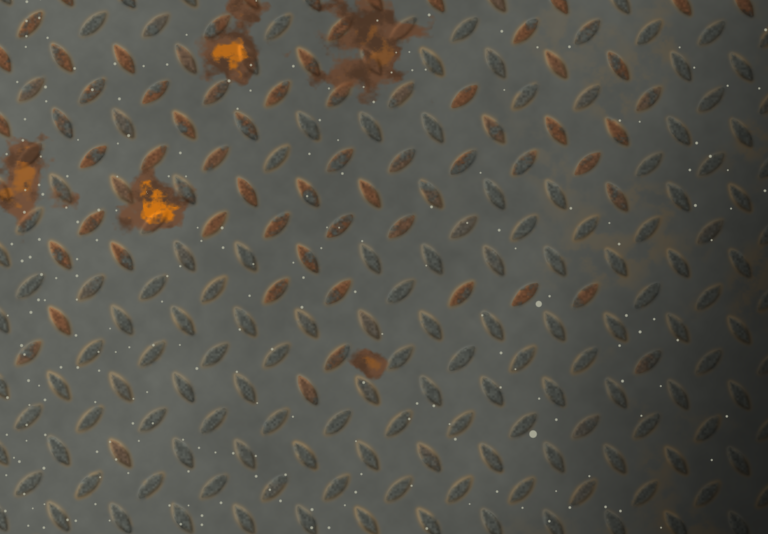
This texture is drawn by a WebGL 1 fragment shader. Its source:

```glsl
precision highp float;
uniform vec2 u_resolution;

#define PERIOD vec2(0.0805, 0.0855)
#define ORIGIN vec2(0.1215, 0.6628)
#define HALF_LENGTH 0.0195
#define HALF_WIDTH 0.0062
#define ROUNDING 0.0025
// stains: centre, radius, amount of bright orange
#define STAIN_TOP vec4(0.482, 0.640, 0.062, 0.25)
#define STAIN_CORNER vec4(0.306, 0.640, 0.052, 0.8)
#define STAIN_CORE vec4(0.204, 0.441, 0.046, 1.3)
#define STAIN_EDGE vec4(0.025, 0.467, 0.058, 0.4)
#define STAIN_LOW vec4(0.478, 0.227, 0.022, 0.4)

const vec3 STEEL = vec3(0.335, 0.342, 0.322);
const vec3 WORN_TOP = vec3(0.29, 0.30, 0.28);
const vec3 RUST = vec3(0.41, 0.265, 0.175);
const vec3 DARK_RUST = vec3(0.30, 0.19, 0.12);
const vec3 ORANGE = vec3(0.74, 0.42, 0.08);
const vec3 TAN = vec3(0.46, 0.385, 0.275);
const vec3 CHIP = vec3(0.70, 0.70, 0.62);

float hash(vec2 p) {
  return fract(sin(dot(p, vec2(127.1, 311.7))) * 43758.5453);
}

float noise(vec2 p) {
  vec2 i = floor(p), f = fract(p);
  f = f * f * (3.0 - 2.0 * f);
  return mix(mix(hash(i), hash(i + vec2(1, 0)), f.x),
             mix(hash(i + vec2(0, 1)), hash(i + vec2(1, 1)), f.x), f.y);
}

float fbm(vec2 p) {
  float sum = 0.0, amp = 0.5;
  for (int i = 0; i < 4; i++) {
    sum += amp * noise(p);
    p = p * 2.03 + 17.3;
    amp *= 0.5;
  }
  return sum / 0.9375;
}

// rounded lens lying along x
float lensDistance(vec2 p) {
  float radius = (HALF_LENGTH * HALF_LENGTH + HALF_WIDTH * HALF_WIDTH) / (2.0 * HALF_WIDTH);
  float drop = radius - HALF_WIDTH;
  p = abs(p);
  float d = (p.x - HALF_LENGTH) * drop > p.y * HALF_LENGTH
    ? length(p - vec2(HALF_LENGTH, 0.0))
    : length(p + vec2(0.0, drop)) - radius;
  return d - ROUNDING;
}

// x: rust cover, y: orange heat
vec2 stain(vec2 p, vec4 s, float grain) {
  float v = 1.0 - length(p - s.xy) / s.z + (grain - 0.5) * 2.2;
  return vec2(smoothstep(0.0, 0.45, v), s.w * smoothstep(0.6, 1.0, v));
}

void main() {
  vec2 p = gl_FragCoord.xy / u_resolution.x;
  float height = u_resolution.y / u_resolution.x;
  float soft = max(1.0 / u_resolution.x, 0.0013);
  float blotch = fbm(p * 9.0), grain = fbm(p * 55.0), grit = noise(p * 330.0);

  // plate with brown dirt towards the right
  vec3 color = STEEL * (0.90 + 0.16 * blotch + 0.10 * grain);
  float dirt = smoothstep(0.5, 0.75, fbm(p * 14.0 + 5.0)) * smoothstep(0.55, 0.95, p.x);
  color = mix(color, TAN, 0.55 * dirt * smoothstep(0.3, 0.6, grain));

  // two interleaved sets of raised lenses, on a slightly skewed lattice
  vec2 q = p - ORIGIN;
  q += vec2(-0.008 * q.y, 0.0145 * q.x);
  float relief = 0.0;
  for (int k = 0; k < 2; k++) {
    float set = float(k);
    vec2 g = q / PERIOD - 0.5 * set;
    vec2 id = floor(g + 0.5);
    vec2 seed = id + 37.0 * set;
    float pick = hash(seed), wear = hash(seed + 9.4);
    vec2 local = (g - id) * PERIOD + 0.0025 * (vec2(wear, pick) - 0.5);
    float angle = mix(0.77, 2.2, set) + 0.12 * (wear - 0.5);
    vec2 axis = vec2(cos(angle), sin(angle));
    vec2 lens = vec2(dot(local, axis), dot(local, vec2(-axis.y, axis.x)));
    float d = lensDistance(lens) + 0.0022 * (grain - 0.5);

    float top = smoothstep(soft, -soft, d);
    float halo = exp(-pow((d - 0.0005) / 0.0034, 2.0));
    float limit = mix(0.85, 0.10, p.y / height) + 0.45 * smoothstep(0.72, 1.0, p.x);
    float rusty = smoothstep(0.0, 0.4, pick - limit) * smoothstep(0.25, 0.55, grain);
    vec3 topColor = mix(WORN_TOP, mix(DARK_RUST, RUST, smoothstep(0.3, 0.6, grain)), 0.9 * rusty);
    color = mix(color, topColor * (0.88 + 0.25 * grit), top);
    color = mix(color, TAN, halo * (0.35 + 0.35 * wear) * smoothstep(0.15, 0.6, grain));

    float side = clamp(dot(local, vec2(-0.7, 0.7)) / 0.008, -1.0, 1.0);
    relief += side * exp(-pow((d + 0.001) / 0.0028, 2.0));
  }

  // rust stains with orange cores
  float ragged = fbm(p * 32.0 + 3.0);
  vec2 rust = stain(p, STAIN_TOP, ragged);
  rust = max(rust, stain(p, STAIN_CORNER, ragged));
  rust = max(rust, stain(p, STAIN_CORE, ragged));
  rust = max(rust, stain(p, STAIN_EDGE, ragged));
  rust = max(rust, stain(p, STAIN_LOW, ragged));
  color = mix(color, mix(DARK_RUST, RUST, smoothstep(0.25, 0.65, grain)), 0.8 * rust.x);
  color = mix(color, ORANGE, clamp(rust.y, 0.0, 1.0) * smoothstep(0.3, 0.55, grain));

  // relief light, then falloff to the right and the lower right corner
  color *= 1.0 + 0.24 * relief;
  float gloom = smoothstep(0.62, 1.12, p.x + 0.3 * (0.3 - p.y));
  color *= (1.0 - 0.62 * gloom) * (1.0 + 0.12 * smoothstep(0.5, 0.0, p.x));

  // pale chips in three sizes, thickest at the lower left
  float dense = mix(0.25, 1.0, smoothstep(0.75, 0.0, p.x + 0.5 * p.y));
  for (int i = 0; i < 3; i++) {
    float cell = 0.21 * pow(0.33, float(i));
    vec2 id = floor(p / cell), seed = id + 61.0 * float(i);
    vec2 spot = (id + 0.2 + 0.6 * vec2(hash(seed), hash(seed + 4.7))) * cell;
    float size = (i == 0 ? 0.0065 : 0.0019) * (0.5 + 0.5 * hash(seed + 8.1));
    float shown = step(hash(seed + 2.3), i == 0 ? 0.2 : 0.4 * dense);
    float chip = smoothstep(soft, -soft, length(p - spot) - size);
    color = mix(color, CHIP, 0.85 * chip * shown);
  }
  gl_FragColor = vec4(color, 1.0);
}
```
